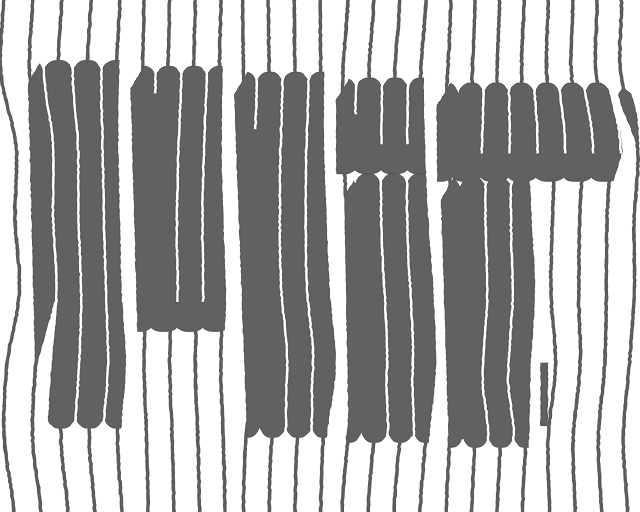
A Shadertoy shader for this pattern:

```glsl
// Grey bundles of rounded bars hang on wavering vertical threads over white.
// Each bundle follows one guide curve; its threads, bars and slits repeat
// sideways from that guide, and a little hash noise roughens the edges.

#define GRID vec2(768.0, 614.0)   // canvas units, y pointing down
#define PAPER vec3(1.0)
#define INK vec3(0.38)
#define RIM vec3(0.34)
#define THREAD 2.1                // half width of a thread
#define SLIT 1.5                  // half width of a slit
#define ROUGH 1.3                 // edge raggedness
#define CORNER 12.0               // rounding of the bar ends

// guide: x of the rightmost thread; pitch: thread spacing; lean: slit offset
struct Bundle { float guide; float pitch; float lean; };

float hash(vec2 p) {
    return fract(sin(dot(p, vec2(127.1, 311.7))) * 43758.5453);
}

float noise(vec2 p) {
    vec2 i = floor(p), f = fract(p);
    f = f * f * (3.0 - 2.0 * f);
    vec2 e = vec2(0.0, 1.0);
    return mix(mix(hash(i), hash(i + e.yx), f.x),
               mix(hash(i + e), hash(i + e.yy), f.x), f.y);
}

// Smooth curve through eight evenly spaced heights, top to bottom
float curve(float y, vec4 a, vec4 b) {
    float v[8] = float[8](a.x, a.y, a.z, a.w, b.x, b.y, b.z, b.w);
    float t = clamp(y / GRID.y, 0.0, 0.9999) * 7.0;
    int i = int(t);
    t = fract(t);
    float p0 = v[max(i - 1, 0)], p1 = v[i], p2 = v[i + 1], p3 = v[min(i + 2, 7)];
    return p1 + 0.5 * t * (p2 - p0 + t * (2.0 * p0 - 5.0 * p1 + 4.0 * p2 - p3
         + t * (3.0 * (p1 - p2) + p3 - p0)));
}

// Distance to the nearest of the first n threads
float threads(vec2 p, Bundle b, float n) {
    float q = (b.guide - p.x) / b.pitch;
    float k = clamp(floor(q + 0.5), 0.0, n - 1.0);
    return abs(q - k) * b.pitch - THREAD;
}

// Bars joined side by side. left: edge x high and low; span: top and bottom;
// slits: how many full ones; ends: where the full and the last slit stop
float bars(vec2 p, Bundle b, float right, vec2 left, vec2 span, float slits, vec2 ends) {
    float c = (b.guide - p.x) / b.pitch - b.lean;
    float u = abs(2.0 * fract(c) - 1.0);
    float l = mix(left.x, left.y, (p.y - 115.0) / 400.0);
    float bevel = 1.6 * max(l + 17.0 - p.x, 0.0);
    float top = span.x + max(CORNER * u * u * u, bevel);
    float drop = ends.x < span.y ? 0.4 : 1.0;
    float bottom = span.y - drop * CORNER * u * u * u;
    float d = max(max(l - p.x, p.x - right), max(top - p.y, p.y - bottom));

    float n = floor(c + 0.5);
    float stop = n < 0.0 ? 0.0 : n < slits ? ends.x : n < slits + 0.5 ? ends.y : 0.0;
    float gap = SLIT - abs(c - n) * b.pitch;
    return max(d, min(gap, stop - p.y));
}

void mainImage(out vec4 fragColor, in vec2 fragCoord) {
    vec2 uv = fragCoord / iResolution.xy;
    vec2 p = vec2(uv.x, 1.0 - uv.y) * GRID;
    float y = p.y;
    p.x += ROUGH * (noise(p / vec2(12.0, 3.5)) - 0.5);

    // Shared sway of the outer bundles, and drift of the slits
    float sway = curve(y, vec4(0.0, 0.1, 1.0, 0.85), vec4(1.0, 0.05, 0.2, 0.5));
    float lean = 0.48 + 0.27 * smoothstep(80.0, 350.0, y) * (1.0 - smoothstep(450.0, 525.0, y));

    Bundle b1 = Bundle(curve(y, vec4(144, 139, 138, 140), vec4(142, 147, 141, 146)), 35.0 - 5.3 * sway, 0.5);
    Bundle b2 = Bundle(curve(y, vec4(265, 263, 262, 264), vec4(267, 265, 268, 270)), 30.7, lean);
    Bundle b3 = Bundle(curve(y, vec4(384, 385, 385, 388), vec4(392, 399, 388, 385)), 31.0, lean);
    Bundle b4 = Bundle(curve(y, vec4(511, 505, 506, 510), vec4(516, 519, 511, 504)), 31.2, lean);
    Bundle b5 = Bundle(curve(y, vec4(634, 627, 630, 634), vec4(638, 633, 631, 627)), 30.5, lean);
    Bundle b6 = Bundle(curve(y, vec4(746, 745, 765, 761), vec4(761, 755, 748, 753)), 29.3 + 4.0 * sway, lean + 0.05);

    // First bundle: its left bar tapers away
    float d = bars(p, b1, b1.guide + 4.0, vec2(34, 44), vec2(72, 514), 3.0, vec2(GRID.y, 0));
    float seam = b1.guide - 2.5 * b1.pitch;
    float taper = min(seam - p.x, p.x - seam + 0.18 * (y - 350.0));
    d = max(d, min(taper, y - 350.0));

    // Middle bundles, the fourth one split in two
    d = min(d, bars(p, b2, b2.guide + 4.0, vec2(157, 168), vec2(79, 398), 2.0, vec2(362, 112)));
    d = min(d, bars(p, b3, b3.guide + 4.0, vec2(281, 296), vec2(86, 525), 2.0, vec2(GRID.y, 155)));
    d = min(d, bars(p, b4, b4.guide + 4.0, vec2(403, 405), vec2(93, 209), 2.0, vec2(173, 137)));
    d = min(d, bars(p, b4, b4.guide + 4.0, vec2(411, 418), vec2(208, 531), 2.0, vec2(GRID.y, 0)));

    // Right bundle: a wide upper band over a narrower lower block
    float bandEdge = b6.guide - 18.0 - 0.28 * max(y - 180.0, 0.0);
    d = min(d, bars(p, b6, bandEdge, vec2(524, 526), vec2(99, 218), 6.0, vec2(184, 0)));
    d = min(d, bars(p, b5, b5.guide + 4.0, vec2(525, 538), vec2(212, 537), 2.0, vec2(GRID.y, 0)));

    // Threads; the outermost one swells beside the band
    d = min(d, threads(p, b1, 5.0));
    d = min(d, min(threads(p, b2, 4.0), min(threads(p, b3, 4.0), threads(p, b4, 4.0))));
    d = min(d, threads(p, b6, y < 212.0 ? 8.0 : 4.0));
    d = min(d, max(threads(p, b5, 4.0), 212.0 - y));
    float swell = 6.0 * smoothstep(105.0, 114.0, y) * (1.0 - smoothstep(125.0, 178.0, y));
    d = min(d, abs(p.x - b6.guide) - THREAD - swell);
    d = min(d, max(abs(p.x - 653.0) - 4.5, abs(y - 473.0) - 38.0));

    float pixel = GRID.x / iResolution.x;
    vec3 ink = mix(RIM, INK, smoothstep(0.8, 2.2, -d));
    fragColor = vec4(mix(PAPER, ink, clamp(0.5 - d / pixel, 0.0, 1.0)), 1.0);
}
```
